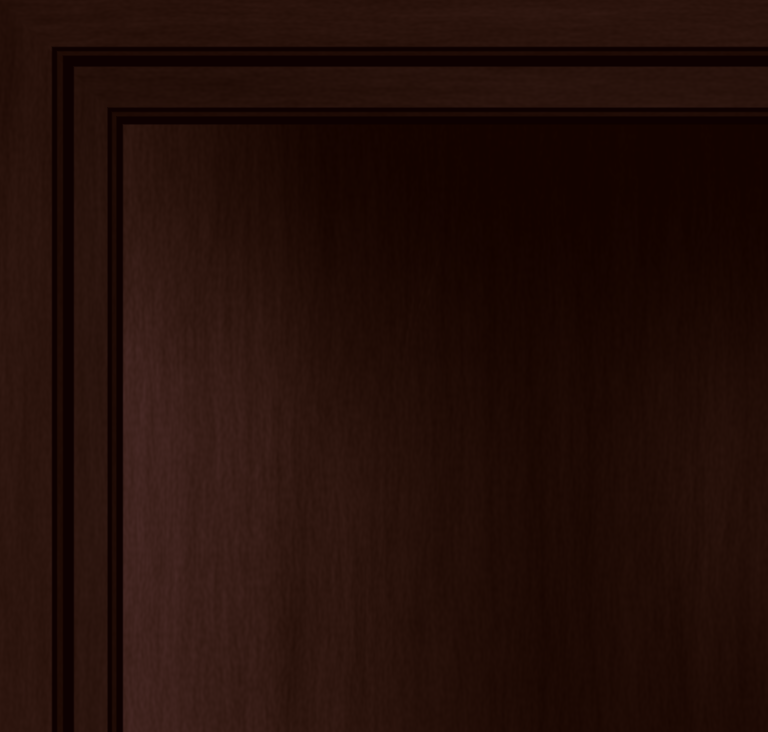
Write a Shadertoy shader that draws this texture.

```glsl
// Corner of a dark wooden panel: two grooved mouldings around softly lit vertical grain.

// Colours
const vec3 SHADOW = vec3(0.075, 0.010, 0.000);
const vec3 LIGHT  = vec3(0.245, 0.135, 0.115);
const vec3 GROOVE = vec3(0.050, 0.003, 0.002);

// Moulding edges: inset from the left and from the top, in canvas heights
const vec2 OUTER_LINE  = vec2(0.071, 0.064);
const vec2 OUTER_BEAD  = vec2(0.078, 0.070);
const vec2 OUTER_GROOVE = vec2(0.086, 0.076);
const vec2 INNER_RAIL  = vec2(0.101, 0.091);
const vec2 INNER_LINE  = vec2(0.147, 0.147);
const vec2 INNER_BEAD  = vec2(0.153, 0.153);
const vec2 INNER_GROOVE = vec2(0.159, 0.159);
const vec2 PANEL       = vec2(0.168, 0.170);

const float EDGE_SOFTNESS = 0.0016;
const float BEAD_TONE = 0.24;
const float PANEL_GRAIN = 0.62;
const float RAIL_GRAIN = 0.34;

vec2 hashGradient(vec2 cell) {
    vec3 h = fract(cell.xyx * vec3(0.1031, 0.1030, 0.0973));
    h += dot(h, h.yzx + 33.33);
    float angle = 6.2832 * fract((h.x + h.y) * h.z);
    return vec2(cos(angle), sin(angle));
}

float gradientNoise(vec2 p) {
    vec2 i = floor(p), f = p - i;
    vec2 w = f * f * f * (f * (f * 6.0 - 15.0) + 10.0);
    vec2 e = vec2(0.0, 1.0);
    float low = mix(dot(hashGradient(i), f),
                    dot(hashGradient(i + e.yx), f - e.yx), w.x);
    float high = mix(dot(hashGradient(i + e), f - e),
                     dot(hashGradient(i + 1.0), f - 1.0), w.x);
    return mix(low, high, w.y);
}

// Wood fibres: x runs across the grain, y along it
float woodGrain(vec2 p) {
    p.x += 0.012 * gradientNoise(p * vec2(7.0, 3.0));
    float broad = gradientNoise(p * vec2(24.0, 1.6));
    float fibre = gradientNoise(p * vec2(75.0, 5.0) + 17.0);
    float fine = gradientNoise(p * vec2(170.0, 24.0) + 41.0);
    float pores = gradientNoise(p * vec2(210.0, 110.0) + 73.0);
    return 0.26 * broad + 0.25 * fibre + 0.26 * fine + 0.26 * pores;
}

float blob(vec2 p, vec2 centre, vec2 radius) {
    vec2 d = (p - centre) / radius;
    return exp(-dot(d, d));
}

// Coverage of the region inside a nested corner
float inside(vec2 p, vec2 corner) {
    vec2 d = p - corner;
    float soft = max(EDGE_SOFTNESS, 0.6 / iResolution.y);
    return smoothstep(-soft, soft, min(d.x, d.y));
}

vec3 woodColour(float tone) {
    tone = clamp(tone, 0.0, 1.25);
    return mix(SHADOW, LIGHT, vec3(tone, tone, pow(tone, 1.35)));
}

// Light falls from the lower left, with shade gathered under the top rail
float panelLight(vec2 p) {
    float fromLeft = 0.85 * (1.0 - smoothstep(0.10, 0.80, p.x));
    float lit = smoothstep(0.0, 0.6, p.y - 0.4 * (p.x - 0.17));
    float topLight = mix(0.56, 0.10, smoothstep(0.15, 0.5, p.x));
    float tone = fromLeft * mix(topLight, 1.0, lit);
    tone += 0.20 * smoothstep(0.22, 0.65, p.y);
    tone += 0.22 * blob(p, vec2(1.0, 0.66), vec2(0.14, 0.24));
    tone -= 0.14 * blob(p, vec2(0.405, 0.86), vec2(0.022, 0.25));
    return tone;
}

// Short leaning fibres that catch the light
float glints(vec2 p) {
    float sum = 0.0;
    for (int i = 0; i < 4; i++) {
        float k = float(i);
        vec2 d = p - vec2(0.545 + 0.014 * k, 0.47 - 0.025 * k);
        d.x += (0.10 + 0.06 * k) * d.y;
        sum += blob(d, vec2(0.0), vec2(0.0018, 0.055));
    }
    return sum * (0.5 + gradientNoise(p * vec2(30.0, 90.0)));
}

void mainImage(out vec4 fragColor, in vec2 fragCoord) {
    // x from the left, y down from the top, both in canvas heights
    vec2 p = vec2(fragCoord.x, iResolution.y - fragCoord.y) / iResolution.y;

    // Rails: grain turns at the mitre
    float stile = smoothstep(-0.003, 0.003, p.y - p.x);
    float railGrain = mix(woodGrain(p.yx + 5.0), woodGrain(p + 9.0), stile);
    float stileLight = 0.40 + 0.18 * smoothstep(0.05, 0.45, p.y);
    float topLight = 0.43 + 0.10 * smoothstep(0.1, 0.9, p.x);
    float railTone = mix(topLight, stileLight, stile) + RAIL_GRAIN * railGrain;
    vec3 rail = woodColour(railTone);
    vec3 bead = woodColour(BEAD_TONE + 0.2 * railGrain);

    // Panel
    float light = panelLight(p);
    float tone = light + PANEL_GRAIN * woodGrain(p) * (0.25 + 0.75 * min(light, 0.8));
    vec3 panel = woodColour(tone + 0.10 * glints(p));

    // Layers, from the outer rail inward
    vec3 colour = mix(rail, GROOVE, inside(p, OUTER_LINE));
    colour = mix(colour, bead, inside(p, OUTER_BEAD));
    colour = mix(colour, GROOVE, inside(p, OUTER_GROOVE));
    colour = mix(colour, rail * 0.96, inside(p, INNER_RAIL));
    colour = mix(colour, GROOVE, inside(p, INNER_LINE));
    colour = mix(colour, bead, inside(p, INNER_BEAD));
    colour = mix(colour, GROOVE, inside(p, INNER_GROOVE));
    colour = mix(colour, panel, inside(p, PANEL));
    fragColor = vec4(colour, 1.0);
}
```
